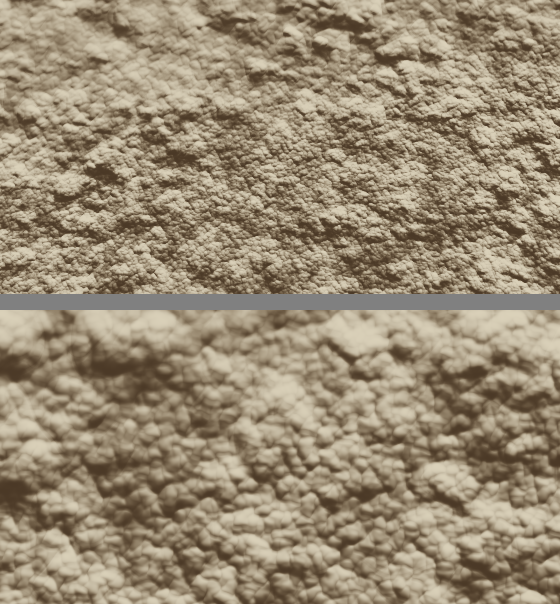
Top, the full canvas; bottom, a detail of the centre.
Reproduce this texture procedurally as a WebGL 2 fragment shader.

```glsl
#version 300 es
precision highp float;
// Dry, crumbly soil seen at a low angle under a high sun.
// Layers of rounded cellular clods form a height field, lit by its slope,
// by dark crevices and by short soft shadows; fine layers fade with defocus.

#define LAYERS 5
#define CLOD_FREQUENCY 4.4
#define LAYER_RATIO 2.05
#define SLOPE_GAIN 0.52
#define SHADOW_GAIN 0.85
#define GRAIN_GAIN 0.6
#define SHADOW_STEPS 5
#define DEFOCUS 0.024
#define TONE_MEAN 0.58
#define TONE_RANGE 0.56
#define DARK_SOIL vec3(0.28, 0.21, 0.14)
#define PALE_SOIL vec3(0.79, 0.75, 0.66)

uniform vec2 u_resolution;
out vec4 fragColor;

vec3 hash3(vec2 cell) {
    vec3 v = fract(cell.xyx * vec3(0.1031, 0.1030, 0.0973));
    v += dot(v, v.yxz + 33.33);
    return fract((v.xxy + v.yzz) * v.zyx);
}

// Smooth maximum of randomly sized domes: x = height, y = tint of the clod
vec2 clods(vec2 p, float crispness) {
    vec2 cell = floor(p);
    float total = 0.0, tint = 0.0;
    for (int j = -1; j <= 1; j++) {
        for (int i = -1; i <= 1; i++) {
            vec2 neighbour = cell + vec2(i, j);
            vec3 rnd = hash3(neighbour);
            vec2 offset = p - neighbour - 0.1 - 0.8 * rnd.xy;
            float dome = 0.6 * rnd.z - dot(offset, offset);
            float weight = exp(crispness * dome);
            total += weight;
            tint += weight * fract(rnd.z * 17.3 + rnd.x);
        }
    }
    return vec2(log(total) / crispness, tint / total);
}

// Broad undulation from layered sines, about -1 to 1
float undulation(vec2 p) {
    return 0.5 * sin(3.1 * p.x + 1.7 * sin(2.3 * p.y + 0.6))
         + 0.5 * sin(4.3 * p.y - 2.2 * p.x + 1.3 * sin(3.7 * p.x + 2.0));
}

// Foreshortened ground: x = height, y = clod tint darkened in crevices
vec2 ground(vec2 p, float blur) {
    vec2 q = vec2((p.x - 0.95) * (1.0 + 0.2 * p.y), p.y * (1.05 + 0.2 * p.y));
    float lumpiness = 0.9 + 0.4 * undulation(q * 1.4 + 4.0);
    float crispness = mix(15.0, 8.0, clamp(blur / DEFOCUS, 0.0, 1.0));
    float frequency = CLOD_FREQUENCY;
    vec2 sum = vec2(0.0);
    mat2 turn = mat2(0.8, 0.6, -0.6, 0.8);
    for (int i = 0; i < LAYERS; i++) {
        vec2 s = q * frequency;
        s += 0.16 * sin(2.3 * s.yx + vec2(0.4, 1.9)) + 0.07 * sin(5.9 * s.yx + 2.7);
        vec2 layer = clods(s + 37.0 + 11.0 * float(i), crispness);
        float focus = exp(-pow(blur * frequency, 2.0));
        bool isolated = i == 1 || i == 2;
        float height = isolated ? 1.3 * max(layer.x, 0.16) : layer.x;
        float strength = i == 0 ? 0.5 : (isolated ? 0.95 * lumpiness : 0.85);
        float crevice = i == 0 ? 0.0 : layer.x - 0.28;
        sum += focus * vec2(strength / frequency * height, (layer.y - 0.5) * 0.5 + crevice);
        q = turn * q;
        frequency *= LAYER_RATIO;
    }
    return sum;
}

void main() {
    vec2 p = gl_FragCoord.xy / u_resolution.y;
    float across = gl_FragCoord.x / u_resolution.x;

    // Focus is sharp in the foreground and lost towards the far left
    float far = p.y + 0.4 * (0.4 - across);
    float blur = 0.002 + DEFOCUS * smoothstep(0.25, 1.1, far);

    // Slope towards the sun
    vec2 sun = normalize(vec2(0.3, 1.0));
    float reach = 0.0035 + 0.25 * blur;
    vec2 here = ground(p, blur);
    float slope = (here.x - ground(p + sun * reach, blur).x) / reach;

    // Soft shadows from higher soil on the sunward side
    float rise = 0.0;
    for (int i = 1; i <= SHADOW_STEPS; i++) {
        float run = 0.011 * float(i);
        rise = max(rise, (ground(p + sun * run, blur).x - here.x) / run);
    }
    float shadow = smoothstep(0.4, 2.0, rise);

    // Soft exposure curve between dark and pale soil
    float light = SLOPE_GAIN * slope - SHADOW_GAIN * shadow + 0.46;
    light += GRAIN_GAIN * here.y + 0.12 * undulation(p * 1.3);
    float tone = TONE_MEAN + TONE_RANGE * tanh(light);
    vec3 colour = mix(DARK_SOIL, PALE_SOIL, tone);

    // Warmer midtones
    colour -= vec3(0.0, 0.045, 0.11) * max(tone * (1.0 - tone), 0.0);
    fragColor = vec4(clamp(colour, 0.0, 1.0), 1.0);
}
```
